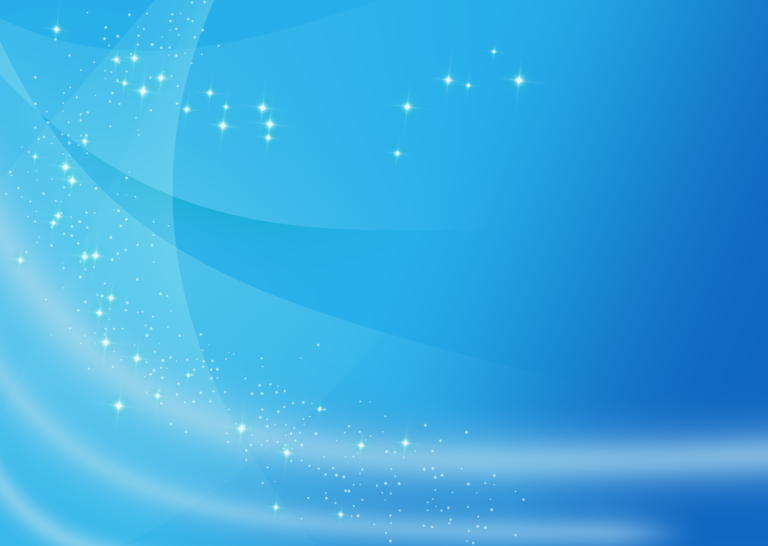
Give the GLSL for this background, as a Shadertoy shader.

```glsl
#define BRIGHT vec3(0.15, 0.685, 0.915)
#define DEEP vec3(0.06, 0.405, 0.76)
#define PALE vec3(0.66, 0.94, 0.95)
#define MIST vec3(0.68, 0.85, 0.93)
#define TEAL vec3(0.07, 0.68, 0.80)
#define SPARK_COUNT 42
#define SPARK_SIZE 0.034
#define DUST_CELLS 66.0
#define DUST_AMOUNT 0.36

float hash(vec2 p) {
    vec3 q = fract(vec3(p.xyx) * 0.1031);
    q += dot(q, q.yzx + 33.33);
    return fract((q.x + q.y) * q.z);
}

vec2 hash2(vec2 p) {
    return vec2(hash(p), hash(p + 47.3));
}

float segmentDistance(vec2 p, vec2 a, vec2 b) {
    vec2 ab = b - a;
    return length(p - a - ab * clamp(dot(p - a, ab) / dot(ab, ab), 0.0, 1.0));
}

// Soft ribbon around y = base + slope * x + rise * exp(-rate * x)
float ribbon(vec2 p, float base, float slope, float rise, float rate, float width) {
    float bend = rise * exp(-rate * p.x);
    float tilt = slope - rate * bend;
    float d = (p.y - base - slope * p.x - bend) / sqrt(1.0 + tilt * tilt);
    return exp(-d * d / (width * width));
}

// Curved veils with one crisp edge each
vec3 addVeils(vec3 color, vec2 p, float aa) {
    float u = p.x - 0.265;
    float v = p.x - 0.748;
    float w = p.y - 0.65;
    float top = 0.907 + u * u * (0.723 - 0.506 * u) - p.y;
    float sweep = p.y - 0.578 - v * v * max(0.1 - 0.55 * v, 0.0);
    float slope = 0.545 - 0.236 * p.x + 0.38 * exp(-4.9 * p.x) - p.y;
    float curtain = 0.316 + 0.62 * w * w - p.x;
    float ray = p.x - 0.283 + 0.86 * (1.0 - p.y);
    float fold = p.y - 0.653 * (p.x - 0.219) - 0.723 * (p.x - 0.219) * (p.x - 0.493);
    float crease = p.x - 0.48 * p.y + 0.115;

    float shade = smoothstep(aa, -aa, sweep) * exp(min(sweep, 0.0) * 22.0);
    shade *= smoothstep(0.05, 0.3, p.x) * smoothstep(0.85, 0.35, p.x);
    color = mix(color, TEAL, 0.6 * shade);

    float veil = smoothstep(-aa, aa, top) * smoothstep(-aa, aa, sweep);
    veil *= smoothstep(1.0, 0.35, p.x) * (0.09 + 0.13 * exp(-6.0 * max(sweep, 0.0)));
    color = mix(color, PALE, veil);

    veil = smoothstep(-aa, aa, slope) * exp(-2.6 * max(slope, 0.0));
    color = mix(color, PALE, 0.21 * veil * smoothstep(1.18, 0.2, p.x));

    veil = smoothstep(-aa, aa, curtain) * smoothstep(-aa, aa, ray);
    veil *= (0.08 + 0.18 * exp(-9.0 * max(curtain, 0.0))) * smoothstep(0.0, 0.5, p.y);
    color = mix(color, PALE, veil);

    veil = smoothstep(-aa, aa, fold) * smoothstep(-aa, aa, slope);
    color = mix(color, PALE, 0.06 * veil * smoothstep(0.8, 0.55, p.x));
    veil = smoothstep(-aa, aa, crease) * smoothstep(-aa, aa, curtain);
    return mix(color, PALE, 0.05 * veil);
}

// Centre of a sparkle on one of three streams
vec2 sparkCentre(int i) {
    vec2 r = hash2(vec2(float(i), 7.0));
    float t = fract(float(i) * 0.618);
    vec2 jitter = r - 0.5;
    if (i % 7 < 4) {
        vec2 a = mix(vec2(0.09, 0.85), vec2(0.0, 0.38), t);
        vec2 b = mix(vec2(0.0, 0.38), vec2(0.7, 0.08), t);
        return mix(a, b, t) + jitter * vec2(0.18, 0.2);
    }
    if (i % 7 < 6) return mix(vec2(0.2, 0.86), vec2(0.56, 0.74), t) + jitter * 0.1;
    return mix(vec2(0.77, 0.77), vec2(0.98, 0.9), t) + jitter * 0.12;
}

// Four-pointed sparkles with a faint teal halo
vec3 addSparkles(vec3 color, vec2 p, float aa) {
    for (int i = 0; i < SPARK_COUNT; i++) {
        float size = SPARK_SIZE * mix(0.45, 1.15, hash(vec2(float(i), 19.0)));
        vec2 d = p - sparkCentre(i);
        d = abs(d + vec2(-0.12, 0.12) * d.yx) / size;
        float thin = max(0.05, 0.6 * aa / size);
        float rays = exp(-d.y / thin - 2.6 * d.x) + exp(-d.x / thin - 2.2 * d.y);
        float core = exp(-dot(d, d) * 24.0);
        color = mix(color, vec3(0.15, 0.82, 0.78), 0.28 * exp(-dot(d, d) * 4.0));
        color = mix(color, vec3(0.92, 0.99, 1.0), min(0.5 * rays + 0.8 * core, 0.95));
    }
    return color;
}

// Fine dust, thickest along the streams
float dust(vec2 p, float aa) {
    float d = segmentDistance(p, vec2(0.33, 1.0), vec2(0.1, 0.72));
    d = min(d, segmentDistance(p, vec2(0.1, 0.72), vec2(0.22, 0.4)));
    d = min(d, segmentDistance(p, vec2(0.22, 0.4), vec2(0.85, 0.04)));
    vec2 cell = floor(p * DUST_CELLS);
    vec2 centre = (cell + 0.18 + 0.64 * hash2(cell)) / DUST_CELLS;
    float radius = mix(0.0007, 0.0026, hash(cell + 11.0));
    float present = step(hash(cell + 83.0), DUST_AMOUNT * exp(-d * d * 130.0) - 0.01);
    return present * smoothstep(radius + aa, radius - aa, length(p - centre));
}

void mainImage(out vec4 fragColor, in vec2 fragCoord) {
    vec2 p = fragCoord / iResolution.y;
    float aa = 1.0 / iResolution.y;

    // Blue ground, deeper to the right and along the bottom
    float depth = smoothstep(0.68, 1.46, p.x - 0.42 * (p.y - 0.5));
    float low = 0.6 * smoothstep(0.36, 0.04, p.y) * smoothstep(0.2, 0.8, p.x);
    vec3 color = mix(BRIGHT, DEEP, max(depth, low));
    vec2 glow = (p - vec2(0.12, 0.46)) / vec2(0.3, 0.34);
    color = mix(color, PALE, 0.14 * exp(-dot(glow, glow)));
    color = addVeils(color, p, aa);

    // Ribbons of mist, each a wide haze with a brighter core
    float right = smoothstep(0.4, 1.1, p.x);
    float haze = ribbon(p, 0.1, 0.045, 0.471, 3.8, mix(0.075, 0.062, right));
    float core = ribbon(p, 0.1, 0.045, 0.471, 3.8, 0.033);
    color = mix(color, MIST, 0.38 * haze + 0.3 * core);
    float fade = smoothstep(1.3, 1.1, p.x);
    haze = ribbon(p, 0.022, 0.0, 0.294, 4.6, 0.05);
    core = ribbon(p, 0.022, 0.0, 0.294, 4.6, 0.022);
    color = mix(color, MIST, (0.28 * haze + 0.28 * core) * fade);
    color = mix(color, MIST, 0.6 * ribbon(p, -0.05, 0.0, 0.165, 8.0, 0.024));

    color = mix(color, vec3(0.85, 0.98, 1.0), 0.7 * dust(p, aa));
    color = addSparkles(color, p, aa);
    fragColor = vec4(color, 1.0);
}
```
